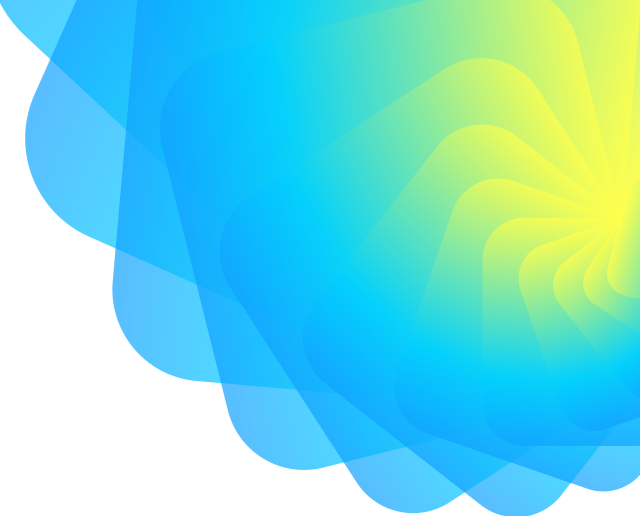
Reproduce this background procedurally as a Shadertoy shader.

```glsl
// Fan of translucent rounded squares spiralling outward, yellow to cyan to blue.

// Signed distance to a rounded square of half-side 1.
float roundedSquare(vec2 p, float radius) {
    vec2 d = abs(p) - 1.0 + radius;
    return length(max(d, 0.0)) + min(max(d.x, d.y), 0.0) - radius;
}

// Gradient across one square: t runs from its inner side (0) to its outer side (1).
vec3 petalColor(float t) {
    const vec3 yellow = vec3(1.0, 1.0, 0.30);
    const vec3 cyan = vec3(0.0, 0.815, 1.0);
    const vec3 blue = vec3(0.07, 0.63, 1.0);
    vec3 inner = mix(yellow, cyan, clamp(t / 0.7, 0.0, 1.0));
    return mix(inner, blue, clamp((t - 0.7) / 0.3, 0.0, 1.0));
}

void mainImage(out vec4 fragColor, in vec2 fragCoord) {
    // Offset from the spiral centre, y pointing down, in canvas heights.
    vec2 p = fragCoord / iResolution.y - vec2(1.2023, 0.5761);
    p.y = -p.y;

    float pixel = 1.0 / iResolution.y;
    vec3 color = vec3(1.0);

    // Largest square first; each step turns by 19 degrees and shrinks.
    for (int k = 8; k >= -4; k--) {
        float angle = radians(19.0) * float(k);
        float halfSide = 0.2209 * pow(1.171, float(k));
        float c = cos(angle), s = sin(angle);

        // Square's own frame: the spiral centre lies on its inner side.
        vec2 local = vec2(c * p.x + s * p.y, c * p.y - s * p.x) / halfSide;
        local -= vec2(-0.209, 0.993);

        float dist = roundedSquare(local, 0.366) * halfSide;
        float coverage = clamp(0.5 - dist / pixel, 0.0, 1.0);
        color = mix(color, petalColor(0.5 + 0.5 * local.y), 0.7 * coverage);
    }

    fragColor = vec4(color, 1.0);
}
```
